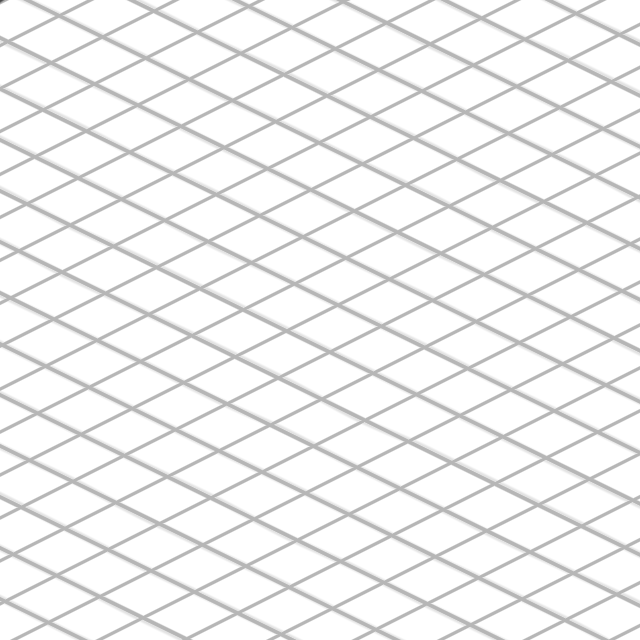
Give the GLSL for this pattern, as a Shadertoy shader.

```glsl
// Skewed lattice of grey lines on white, forming flat rhombic cells.
// Two families of parallel lines repeat by rounding to the nearest line;
// the falling family carries a faint halo that drifts from side to side.

const vec3 PAPER = vec3(1.0);
const vec3 LINE_GREY = vec3(0.712);
const vec3 SMUDGE_GREY = vec3(0.3);

float hash(vec2 p) {
    return fract(sin(dot(p, vec2(127.1, 311.7))) * 43758.5453);
}

// Smooth one-dimensional noise along a line, with its own seed.
float lineNoise(float t, float seed) {
    float cell = floor(t);
    float blend = smoothstep(0.0, 1.0, fract(t));
    return mix(hash(vec2(cell, seed)), hash(vec2(cell + 1.0, seed)), blend);
}

// Returns signed distance to the nearest line, and that line's index.
vec2 nearestLine(vec2 p, float slope, float intercept, float spacing) {
    float row = (p.y - slope * p.x - intercept) / spacing;
    float index = round(row);
    float dist = (row - index) * spacing / sqrt(1.0 + slope * slope);
    return vec2(dist, index);
}

// Soft stroke: solid inside the core, fading out at the rim.
float stroke(float dist, float core, float rim) {
    return 1.0 - smoothstep(core, rim, abs(dist));
}

void mainImage(out vec4 fragColor, in vec2 fragCoord) {
    float unit = min(iResolution.x, iResolution.y);
    vec2 p = fragCoord / unit;
    float aa = 0.5 / unit;

    // Crisp rising lines
    vec2 rising = nearestLine(p, 0.503, 0.3919, 0.0671);
    float ink = stroke(rising.x, 0.0014, 0.0030 + aa);

    // Broader falling lines with a drifting halo
    vec2 falling = nearestLine(p, -0.489, 0.9409, 0.0797);
    float drift = (lineNoise(p.x * 9.0, falling.y) - 0.5) * 0.005;
    float halo = 0.4 * stroke(falling.x - drift, 0.0022, 0.0066 + aa);
    ink = max(ink, stroke(falling.x, 0.0018, 0.0038 + aa));
    ink = max(ink, halo);

    vec3 colour = mix(PAPER, LINE_GREY, ink);

    // Small dark smudge in the upper left corner
    vec2 corner = vec2(p.x, iResolution.y / unit - p.y);
    float smudge = 1.0 - smoothstep(0.003, 0.010, corner.x + 1.5 * corner.y);
    colour = mix(colour, SMUDGE_GREY, smudge);

    fragColor = vec4(colour, 1.0);
}
```
